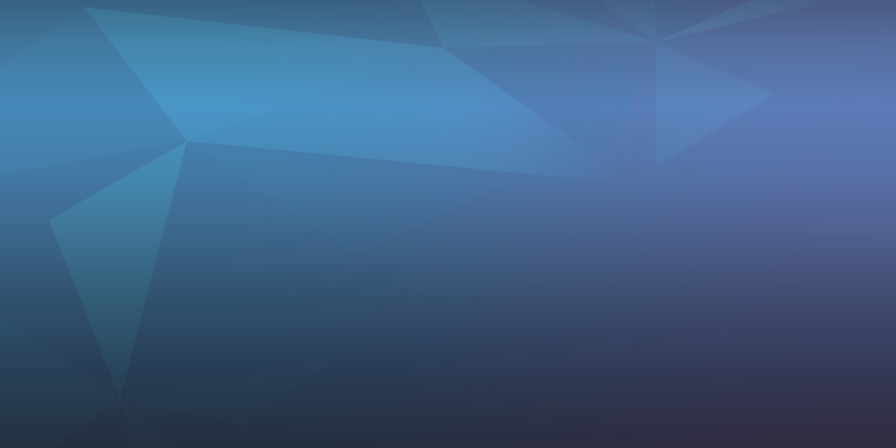
Reproduce this background procedurally as a Shadertoy shader.

```glsl
const int STOPS = 8;
const float STOP_DEPTH[STOPS] = float[](0.0, 0.1, 0.235, 0.4, 0.5, 0.67, 0.83, 1.0);
const vec3 STOP_COLOR[STOPS] = vec3[](
    vec3(0.24, 0.38, 0.51), vec3(0.28, 0.46, 0.62),
    vec3(0.30, 0.515, 0.715), vec3(0.285, 0.465, 0.645),
    vec3(0.265, 0.41, 0.57), vec3(0.21, 0.315, 0.435),
    vec3(0.17, 0.235, 0.335), vec3(0.155, 0.18, 0.25));

const vec3 LEFT_TINT = vec3(0.91, 1.01, 0.99);
const vec3 RIGHT_TINT = vec3(1.21, 0.94, 1.01);
const vec3 TEAL_GAIN = vec3(0.03, 0.13, 0.07);
const vec3 BLUE_GAIN = vec3(0.05, 0.13, 0.10);
const vec3 ROSE_GAIN = vec3(0.12, -0.03, -0.01);

// Shared corners of the facets, on a canvas two units wide and one high
const vec2 TOP_LEFT = vec2(0.188, 0.984);
const vec2 TOP_MID = vec2(0.99, 0.893);
const vec2 HUB = vec2(0.417, 0.685);
const vec2 MID_RIGHT = vec2(1.42, 0.589);
const vec2 LEFT_TIP = vec2(0.109, 0.508);
const vec2 LOW_HUB = vec2(0.268, 0.109);
const vec2 RIGHT_HUB = vec2(1.464, 0.906);

const vec2 STREAK_NORMAL = vec2(0.80, -0.60);
const float STREAK_FREQUENCY = 17.0;
const float STREAK_STRENGTH = 0.5;

float cross2(vec2 a, vec2 b) {
    return a.x * b.y - a.y * b.x;
}

// Signed distance to the line a-b, positive on its left
float side(vec2 p, vec2 a, vec2 b) {
    return cross2(normalize(b - a), p - a);
}

// Smooth-edged triangle coverage for either winding
float facet(vec2 p, vec2 a, vec2 b, vec2 c) {
    float winding = sign(cross2(b - a, c - a));
    float inside = min(side(p, a, b), min(side(p, b, c), side(p, c, a)) * 1.0);
    if (winding < 0.0)
        inside = -max(side(p, a, b), max(side(p, b, c), side(p, c, a)));
    float edge = 1.0 / iResolution.y;
    return smoothstep(-edge, edge, inside);
}

float hash(float n) {
    n = fract(n * 0.1031);
    n *= n + 33.33;
    return fract(n * (n + n));
}

float noise(float x) {
    float cell = floor(x);
    return mix(hash(cell), hash(cell + 1.0), smoothstep(0.0, 1.0, x - cell));
}

vec3 verticalRamp(float depth) {
    vec3 color = STOP_COLOR[0];
    for (int i = 1; i < STOPS; i++) {
        float t = (depth - STOP_DEPTH[i - 1]) / (STOP_DEPTH[i] - STOP_DEPTH[i - 1]);
        color = mix(color, STOP_COLOR[i], clamp(t, 0.0, 1.0));
    }
    return color;
}

void mainImage(out vec4 fragColor, in vec2 fragCoord) {
    vec2 p = fragCoord / iResolution.xy * vec2(2.0, 1.0);

    // Backdrop
    vec3 color = verticalRamp(1.0 - p.y);
    color *= mix(LEFT_TINT, RIGHT_TINT, smoothstep(0.45, 1.9, p.x));

    // Large blue facets
    float blue = facet(p, TOP_LEFT, TOP_MID, HUB);
    blue += 0.85 * facet(p, HUB, TOP_MID, MID_RIGHT) * smoothstep(1.45, 1.0, p.x);
    blue += 0.25 * facet(p, TOP_LEFT, HUB, vec2(-0.45, 0.53));
    blue += 0.12 * facet(p, HUB, vec2(0.80, 0.43), vec2(1.15, 0.60));

    // Teal facets and fans
    float teal = facet(p, HUB, LEFT_TIP, LOW_HUB);
    teal += 0.55 * facet(p, TOP_MID, vec2(0.90, 1.08), RIGHT_HUB);
    teal += 0.35 * facet(p, RIGHT_HUB, vec2(1.34, 1.0), vec2(1.46, 1.02));
    teal += 0.8 * facet(p, RIGHT_HUB, vec2(1.70, 1.01), vec2(2.10, 1.06))
          * smoothstep(2.05, 1.6, p.x);
    teal += 0.45 * facet(p, RIGHT_HUB, vec2(1.73, 0.79), vec2(1.465, 0.63));
    teal += 0.5 * facet(p, LOW_HUB, vec2(-0.02, 0.31), vec2(-0.02, -0.10));
    teal += 0.4 * facet(p, LOW_HUB, vec2(0.30, -0.02), vec2(0.42, -0.02));
    teal += 0.3 * facet(p, LOW_HUB, vec2(0.73, 0.19), vec2(0.55, 0.05));

    // Faint diagonal streaks, alternating rose and teal
    float across = dot(p, STREAK_NORMAL);
    float streak = noise(across * STREAK_FREQUENCY) - 0.5;
    float band = exp(-pow((across - 0.72) / 0.32, 2.0));
    band *= smoothstep(0.5, 1.15, p.x) * smoothstep(0.0, 0.3, p.y);
    float rose = STREAK_STRENGTH * band * streak;
    rose += 0.3 * facet(p, vec2(1.43, 0.91), RIGHT_HUB, vec2(1.39, 0.60));
    rose += 0.2 * facet(p, vec2(1.15, 0.60), vec2(1.28, 0.59), vec2(1.06, 0.34));

    color *= 1.0 + blue * BLUE_GAIN + teal * TEAL_GAIN + rose * ROSE_GAIN;
    fragColor = vec4(clamp(color, 0.0, 1.0), 1.0);
}
```
